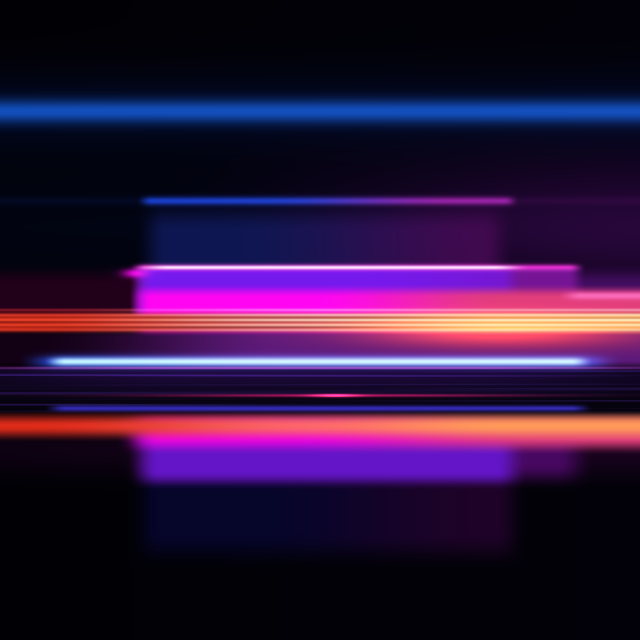
A three.js fragment shader for this background:

```glsl
// Horizontal neon light trails over a dark field, with a blurred reflection below.
// Soft rectangles lay down the colour slabs, Gaussian lines add the glowing rails,
// and stretched gradient noise breaks the core and the dark layer into streaks.

#define SLAB_LEFT 0.225
#define SLAB_RIGHT 0.8
#define SLAB_TOP 0.582
#define SKY_RAIL_Y 0.826
#define PANEL_TOP 0.686
#define CORE_Y 0.5
#define ICE_RAIL_Y 0.435
#define SPARK_Y 0.382
#define MIRROR_Y 0.334
#define STREAK_FREQ 170.0

varying vec2 vUv;

const vec3 MAGENTA = vec3(1.0, 0.02, 0.95);
const vec3 VIOLET = vec3(0.46, 0.1, 0.93);
const vec3 ROSE = vec3(0.88, 0.24, 0.48);

vec2 hashGradient(vec2 cell) {
  float a = 6.2832 * fract(sin(dot(cell, vec2(127.1, 311.7))) * 4375.85);
  return vec2(cos(a), sin(a));
}

float gradientNoise(vec2 p) {
  vec2 i = floor(p), f = fract(p), e = vec2(1, 0);
  vec2 u = f * f * (3.0 - 2.0 * f);
  float low = mix(dot(hashGradient(i), f), dot(hashGradient(i + e), f - e), u.x);
  float high = mix(dot(hashGradient(i + e.yx), f - e.yx), dot(hashGradient(i + 1.0), f - 1.0), u.x);
  return mix(low, high, u.y);
}

// Soft interval from lo to hi
float band(float t, float lo, float hi, float soft) {
  return smoothstep(lo - soft, lo + soft, t) * (1.0 - smoothstep(hi - soft, hi + soft, t));
}

// Gaussian line
float glow(float t, float centre, float width) {
  float d = (t - centre) / width;
  return exp(-d * d);
}

// Screen blend of a light over the colour
void addLight(inout vec3 col, vec3 light) {
  col = 1.0 - (1.0 - col) * (1.0 - clamp(light, 0.0, 1.0));
}

// Red at the left, coral in the middle, gold at the right
vec3 warmRamp(float x, vec3 gold) {
  vec3 c = mix(vec3(0.87, 0.17, 0.1), vec3(0.99, 0.4, 0.42), smoothstep(0.05, 0.5, x));
  return mix(c, gold, smoothstep(0.45, 0.8, x));
}

// Night field, sky rail and the dim panel beneath it
void upperField(inout vec3 col, float x, float y) {
  vec3 haze = mix(vec3(0, 0.012, 0.05), vec3(0.15, 0.02, 0.2), smoothstep(0.2, 1.0, x));
  col += haze * band(y, 0.56, 0.73, 0.1);
  col += vec3(0, 0.025, 0.1) * glow(y, SKY_RAIL_Y, 0.06);
  addLight(col, vec3(0.07, 0.29, 0.7) * glow(y, SKY_RAIL_Y, 0.018));
  vec3 panel = mix(vec3(0.06, 0.1, 0.36), vec3(0.28, 0.04, 0.33), smoothstep(0.35, 0.78, x));
  col = mix(col, panel, 0.85 * band(x, 0.235, 0.78, 0.025) * band(y, 0.56, 0.665, 0.028));
  vec3 rail = mix(vec3(0.08, 0.2, 0.68), vec3(0.48, 0.1, 0.5), smoothstep(0.42, 0.72, x));
  float reach = band(x, SLAB_LEFT, SLAB_RIGHT, 0.012) + 0.12;
  addLight(col, rail * reach * glow(y, PANEL_TOP, 0.0065));
}

// Violet and magenta slab with its white top rail
void brightSlab(inout vec3 col, float x, float y) {
  float slab = band(x, SLAB_LEFT - 0.005, SLAB_RIGHT, 0.018);
  float wide = band(x, SLAB_LEFT - 0.01, 0.902, 0.014);
  vec3 side = mix(vec3(0.13, 0, 0.1), vec3(0.26, 0.05, 0.38), smoothstep(0.2, 0.8, x));
  col = mix(col, side, band(y, 0.49, 0.572, 0.018));
  float body = band(y, 0.5, 0.58, 0.005);
  col = mix(col, vec3(0.46, 0.08, 0.58), wide * body);
  col = mix(col, VIOLET, slab * body * (1.0 - 0.4 * smoothstep(0.55, 0.9, x)));
  vec3 hot = mix(MAGENTA, ROSE, smoothstep(0.48, 0.8, x));
  col = mix(col, hot, smoothstep(0.2, 0.237, x) * band(y, 0.475, 0.546, 0.011));
  addLight(col, vec3(0.85, 0.15, 0.75) * wide * glow(y, SLAB_TOP, 0.005));
  addLight(col, vec3(0.85, 0.86, 0.95) * band(x, 0.235, SLAB_RIGHT, 0.03) * glow(y, SLAB_TOP, 0.003));
  addLight(col, MAGENTA * 0.9 * glow(x, 0.212, 0.02) * glow(y, 0.573, 0.007));
  addLight(col, ROSE * smoothstep(0.87, 0.91, x) * glow(y, 0.538, 0.006));
}

// Warm streaked core and the plum glow below it
void warmCore(inout vec3 col, float x, float y) {
  vec3 plum = mix(vec3(0.07, 0, 0.08), vec3(0.36, 0.1, 0.48), smoothstep(0.05, 0.45, x));
  plum = mix(plum, vec3(0.62, 0.15, 0.36), glow(x, 0.8, 0.22) * smoothstep(0.435, 0.475, y));
  col = mix(col, plum, band(y, 0.428, 0.482, 0.01));
  vec3 warm = warmRamp(x, vec3(1, 0.72, 0.42));
  float grain = gradientNoise(vec2(x * 1.2, y * STREAK_FREQ));
  col = mix(col, warm * (0.82 + 0.5 * grain), band(y, 0.482, 0.51, 0.006));
  col += vec3(0.55, 0.2, 0.08) * glow(x, 0.77, 0.2) * glow(y, 0.485, 0.022);
  vec3 tint = mix(warm, vec3(1, 0.91, 0.73), smoothstep(0.1, 0.55, x));
  // Evenly spaced filaments, brightest in the middle
  for (int i = -2; i <= 2; i++) {
    float k = float(i);
    addLight(col, tint * (0.78 - 0.16 * abs(k)) * glow(y, CORE_Y + 0.0078 * k, 0.0023));
  }
}

// Blurred reflection: warm, magenta, violet, then fading navy
void reflection(inout vec3 col, float x, float y) {
  float slab = band(x, SLAB_LEFT, SLAB_RIGHT, 0.025);
  vec3 navy = mix(vec3(0.025, 0.02, 0.18), vec3(0.13, 0.01, 0.17), smoothstep(0.4, 0.76, x));
  col = mix(col, navy, 0.9 * slab * band(y, 0.138, 0.3, 0.03));
  col = mix(col, vec3(0.1, 0.01, 0.12), band(y, 0.265, 0.33, 0.035) * mix(0.5, 1.0, x));
  col = mix(col, vec3(0.28, 0.03, 0.38), band(x, 0.22, 0.9, 0.03) * band(y, 0.255, 0.33, 0.022));
  col = mix(col, VIOLET * 0.84, slab * band(y, 0.249, 0.33, 0.015));
  vec3 hot = mix(MAGENTA * 0.92, ROSE, smoothstep(0.45, 0.85, x));
  col = mix(col, hot, smoothstep(0.18, 0.25, x) * band(y, 0.302, 0.345, 0.014));
  col = mix(col, warmRamp(x, vec3(1, 0.6, 0.35)), band(y, MIRROR_Y - 0.013, MIRROR_Y + 0.014, 0.013));
}

// Ice-blue rail above dark streaks and a small red spark
void iceAndStreaks(inout vec3 col, float x, float y) {
  float inner = band(x, 0.0, 1.0, 0.3);
  float grain = gradientNoise(vec2(x, y * STREAK_FREQ)) + 0.6 * gradientNoise(vec2(x, y * STREAK_FREQ * 1.8));
  vec3 indigo = mix(vec3(0.02, 0.01, 0.05), vec3(0.12, 0.04, 0.25), inner * smoothstep(0.36, 0.43, y));
  col = mix(col, indigo + vec3(0.18, 0.1, 0.38) * max(grain, 0.0), band(y, 0.357, 0.424, 0.004));
  addLight(col, vec3(0.55, 0.18, 0.65) * inner * glow(y, 0.425, 0.002));
  float reach = band(x, 0.085, 0.91, 0.018);
  addLight(col, vec3(0.1, 0.32, 0.95) * band(x, 0.065, 0.935, 0.04) * glow(y, ICE_RAIL_Y, 0.0095));
  addLight(col, vec3(0.72, 0.95, 1) * reach * glow(y, ICE_RAIL_Y, 0.0058));
  vec3 spark = vec3(0.65, 0.06, 0.28) * glow(x, 0.53, 0.28) + ROSE * glow(x, 0.524, 0.035);
  addLight(col, spark * glow(y, SPARK_Y, 0.0023));
  addLight(col, vec3(0.18, 0.15, 0.68) * reach * glow(y, 0.362, 0.0045));
}

void main() {
  float x = vUv.x, y = vUv.y;
  vec3 col = mix(vec3(0.002, 0.002, 0.018), vec3(0.008, 0.005, 0.035), x);
  upperField(col, x, y);
  brightSlab(col, x, y);
  warmCore(col, x, y);
  reflection(col, x, y);
  iceAndStreaks(col, x, y);
  gl_FragColor = vec4(clamp(col, 0.0, 1.0), 1.0);
}
```
